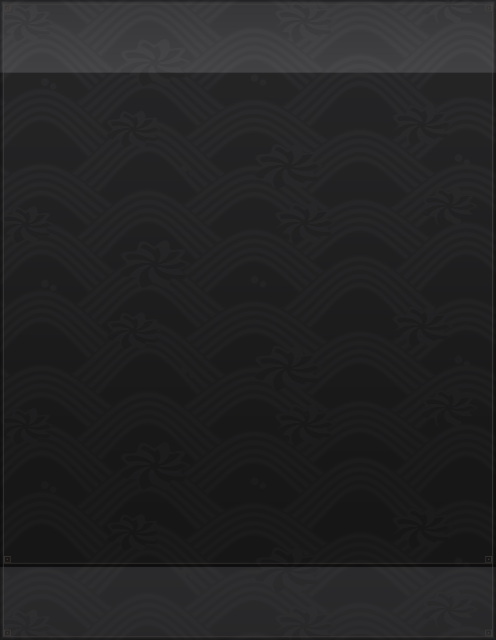
A WebGL 2 fragment shader for this background:

```glsl
#version 300 es
precision highp float;
// Dark panel with tiled engraved sea waves, lighter header and footer bands, and a thin key-cornered frame.

#define WAVE_WIDTH 0.331
#define WAVE_HEIGHT 0.090
#define ROW_STEP 0.0525
#define LINE_STEP 0.0135
#define LINE_COUNT 4.0
#define ENGRAVE 0.023
#define HEADER_END 0.1135
#define FOOTER_START 0.886
#define FRAME_COLOR vec3(0.33, 0.29, 0.26)

uniform vec2 u_resolution;
out vec4 outColor;

const float TAU = 6.2831853;
const float ASPECT = 0.7734;         // panel width in panel heights
const float PERIOD = ROW_STEP * 6.0; // vertical repeat of the pattern
const vec2 FIRST_PEAK = vec2(0.396, 0.143);

float hash(vec2 p) {
  return fract(sin(dot(p, vec2(127.1, 311.7))) * 43758.5);
}

// Filled edge: 1 where d is negative
float fill(float d, float soft) {
  return 1.0 - smoothstep(-soft, soft, d);
}

// Stripes running parallel under a crest, then a dark hollow
float crestLines(float depth, float px) {
  float t = depth / LINE_STEP;
  float stripe = fill(abs(fract(t) - 0.5) - 0.26, px / LINE_STEP);
  float zone = fill(t - LINE_COUNT, 0.05);
  return zone * mix(0.3, 1.0, stripe);
}

// Overlapping rows of rounded hills, painted from back to front
float seaWaves(vec2 p, float px) {
  float tone = 0.0;
  float here = floor((p.y - FIRST_PEAK.y) / ROW_STEP);
  for (int k = -3; k <= 1; k++) {
    float row = here + float(k);
    float u = (p.x - FIRST_PEAK.x) / WAVE_WIDTH - 0.5 * mod(row, 2.0);
    float cell = floor(u + 0.5);
    float height = WAVE_HEIGHT * (0.88 + 0.24 * hash(vec2(cell, mod(row, 6.0))));
    float trough = FIRST_PEAK.y + row * ROW_STEP + WAVE_HEIGHT;
    float crest = trough - height * (0.5 + 0.5 * cos(TAU * u));
    float slope = height * 0.5 * TAU / WAVE_WIDTH * sin(TAU * u);
    float depth = (p.y - crest) / sqrt(1.0 + slope * slope);
    tone = mix(tone, crestLines(depth, px), smoothstep(-px, px, depth));
  }
  return tone;
}

// Offset from a motif centre, wrapped to the vertical repeat
vec2 wrapped(vec2 p, vec2 center) {
  vec2 q = p - center;
  q.y = mod(q.y + 0.5 * PERIOD, PERIOD) - 0.5 * PERIOD;
  return q;
}

// Breaking crest: curling fingers inside a scalloped edge
float addFoam(float tone, vec2 q, float radius, float px) {
  q /= radius * vec2(1.0, 0.68);
  float r = length(q);
  float a = atan(q.y, q.x);
  float soft = 1.5 * px / radius;
  float edge = 0.86 + 0.13 * cos(a * 9.0 + 1.5 * sin(a));
  float curl = sin(a * 7.0 + r * 6.0 + 0.8 * sin(a * 2.0));
  float fingers = smoothstep(-0.35, 0.35, curl) * smoothstep(0.08, 0.2, r);
  float rim = fill(abs(r - edge + 0.08) - 0.07, soft) * smoothstep(0.4, -0.2, q.y);
  return mix(tone, max(fingers, rim), fill(r - edge, soft));
}

float pattern(vec2 p, float px) {
  float tone = seaWaves(p, px);
  // Foam centres with radius
  vec3 foam[7] = vec3[7](
    vec3(0.241, 0.098, 0.058), vec3(0.208, 0.202, 0.045),
    vec3(0.449, 0.260, 0.056), vec3(0.475, 0.033, 0.050),
    vec3(0.658, 0.195, 0.050), vec3(0.700, 0.007, 0.046),
    vec3(0.040, 0.036, 0.045));
  for (int i = 0; i < 7; i++)
    tone = addFoam(tone, wrapped(p, foam[i].xy), foam[i].z, px);
  // Pairs of spray drops
  vec2 drops[4] = vec2[4](vec2(0.287, 0.264), vec2(0.397, 0.122),
                          vec2(0.070, 0.128), vec2(0.715, 0.247));
  for (int i = 0; i < 4; i++) {
    vec2 q = wrapped(p, drops[i]);
    float d = min(length(q) - 0.006, length(q - vec2(0.013, 0.007)) - 0.005);
    tone = max(tone, fill(d, px));
  }
  return tone;
}

// Thin border, footer rule and small square keys in the corners
float frame(vec2 p, float px) {
  float side = min(p.x, ASPECT - p.x) - 0.0055;
  vec3 gaps = vec3(p.y - 0.0065, 0.880 - p.y, 0.995 - p.y);
  float inside = step(0.0, min(side, min(gaps.x, gaps.z)));
  float nearest = min(abs(side), min(abs(gaps.x), min(abs(gaps.y), abs(gaps.z))));
  float border = fill(nearest - 0.0005, px * 0.7) * step(-0.001, min(side, min(gaps.x, gaps.z)));
  gaps = mix(gaps, vec3(1.0), lessThan(gaps, vec3(0.0)));
  vec2 q = abs(vec2(side, min(gaps.x, min(gaps.y, gaps.z))) - 0.006);
  float box = max(q.x, q.y);
  float key = max(fill(abs(box - 0.0045) - 0.0005, px * 0.7), fill(box - 0.001, px * 0.7));
  return max(border * 0.55, key * inside * 0.6);
}

void main() {
  vec2 uv = gl_FragCoord.xy / u_resolution;
  vec2 p = vec2(uv.x * ASPECT, 1.0 - uv.y); // y runs down from the top
  float px = 1.0 / u_resolution.y;

  // Base shades of body, header and footer
  float body = mix(0.142, 0.088, smoothstep(0.08, 0.85, p.y));
  float header = mix(0.215, 0.258, p.y / HEADER_END);
  float footer = mix(0.168, 0.155, (p.y - FOOTER_START) / (1.0 - FOOTER_START));
  float shade = mix(body, header, fill(p.y - HEADER_END, px * 0.7));
  shade = mix(shade, footer, fill(FOOTER_START - p.y, px * 0.7));

  // Engraving, seam above the footer and darker outer rim
  shade += ENGRAVE * pattern(p, px) * mix(0.75, 1.0, smoothstep(0.9, 0.1, p.y));
  shade *= 1.0 - 0.4 * fill(abs(p.y - 0.8835) - 0.002, px);
  float rim = min(min(p.x, ASPECT - p.x), min(p.y, 1.0 - p.y));
  shade *= mix(0.65, 1.0, smoothstep(0.001, 0.005, rim));

  vec3 color = shade * vec3(0.99, 0.99, 1.03);
  color = mix(color, FRAME_COLOR, frame(p, px));
  outColor = vec4(color, 1.0);
}
```
